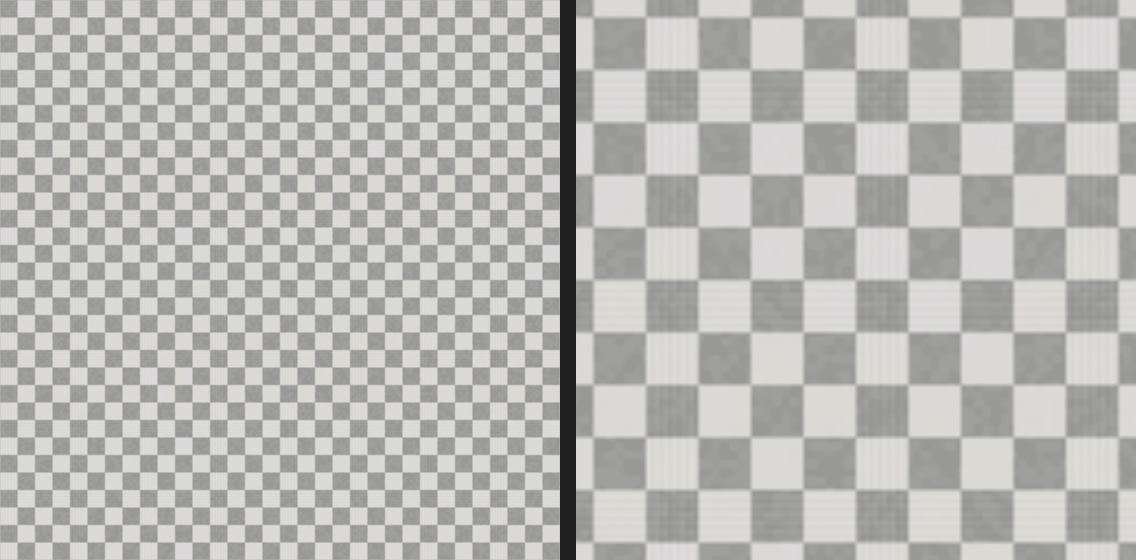
Left: the whole. Right: its middle third, enlarged.
Reproduce this pattern procedurally as a WebGL 1 fragment shader.

```glsl
precision highp float;
// Grey checkerboard, 32 by 32 squares, with softly blurred borders.
// The squares come from a product of two clamped sine waves; faint ripples on
// every fourth row and column, wrapped grain and warm patches add slight wear.

uniform vec2 u_resolution;

#define CELLS 32.0        // squares per side, a multiple of RIPPLE_STEP
#define EDGE 0.045        // half width of a border, in squares
#define LIGHT vec3(0.860, 0.850, 0.850)
#define DARK vec3(0.598, 0.600, 0.588)
#define DARK_PALE vec3(0.620, 0.626, 0.616)
#define WARM vec3(-0.002, 0.002, -0.020)
#define RIPPLE_STEP 4.0   // squares between rippled rows and columns
#define RIPPLE_COUNT 6.0  // ripples across one square
#define RIPPLE_DEPTH 0.009
#define GRAIN_SCALE 6.0   // grain points per square
#define PATCHES 16.0      // warm patch grid points per side

const float PI = 3.14159;

float hash(vec2 p) {
  return fract(sin(dot(p, vec2(127.1, 311.7))) * 43758.5453);
}

// Value noise that wraps after a whole number of grid points
float wrappedNoise(vec2 p, float period) {
  vec2 i = floor(p);
  vec2 f = fract(p);
  f = f * f * (3.0 - 2.0 * f);
  vec2 a = mod(i, period);
  vec2 b = mod(i + 1.0, period);
  return mix(mix(hash(a), hash(vec2(b.x, a.y)), f.x),
             mix(hash(vec2(a.x, b.y)), hash(b), f.x), f.y);
}

// Lightness of the board: 0 in dark squares, 1 in light ones
float checker(vec2 p, float blur) {
  vec2 wave = clamp(sin(PI * p) / (PI * blur), -1.0, 1.0);
  return 0.5 + 0.5 * wave.x * wave.y;
}

// Fine stripes inside every fourth column and row
float ripple(vec2 p) {
  vec2 index = mod(floor(p), RIPPLE_STEP);
  vec2 active = vec2(1.0 - step(0.5, index.x),
                     step(RIPPLE_STEP - 1.5, index.y));
  vec2 stripes = sin(2.0 * PI * RIPPLE_COUNT * fract(p));
  return dot(active, stripes);
}

void main() {
  vec2 uv = gl_FragCoord.xy / u_resolution;
  vec2 p = uv * CELLS;
  float pixel = CELLS / min(u_resolution.x, u_resolution.y);
  float light = checker(p, max(EDGE, 0.7 * pixel));

  // Grain splits the dark squares between two close greys
  float grain = wrappedNoise(p * GRAIN_SCALE, CELLS * GRAIN_SCALE);
  vec3 dark = mix(DARK, DARK_PALE, smoothstep(0.25, 0.75, grain));
  vec3 color = mix(dark, LIGHT, light);

  // Warm patches show mainly in the light squares
  float patchNoise = wrappedNoise(uv * PATCHES, PATCHES);
  color += WARM * smoothstep(0.5, 0.9, patchNoise) * light;

  color += RIPPLE_DEPTH * ripple(p) + 0.006 * (grain - 0.5);
  gl_FragColor = vec4(color, 1.0);
}
```
